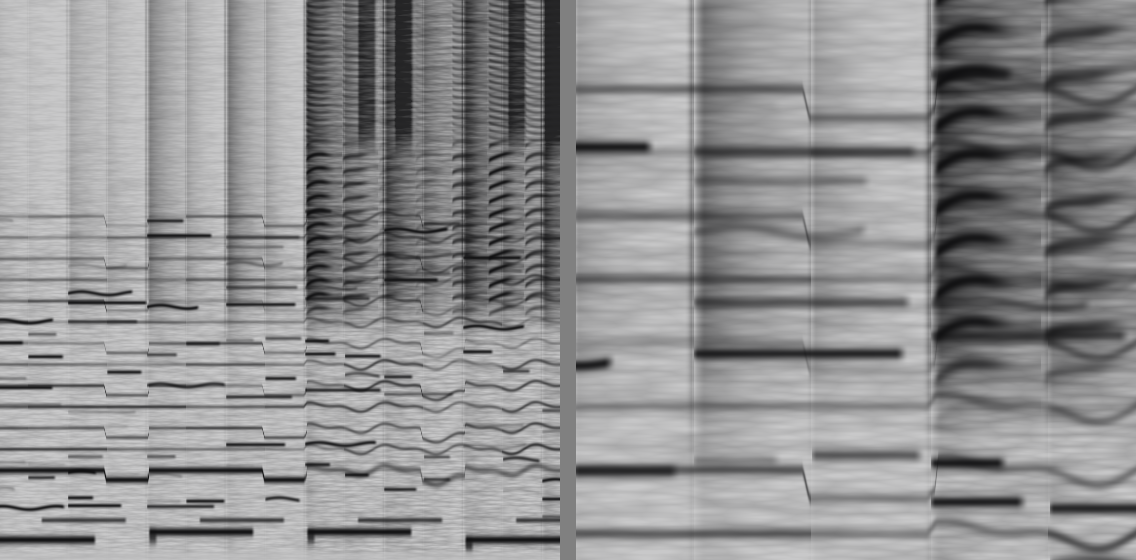
Left, the full canvas; right, a detail of the centre.
Reproduce this pattern procedurally as a Shadertoy shader.

```glsl
#define BEAT 0.1412
#define FIRST_BEAT 0.121
#define VOICE_START 0.545
#define SYLLABLE 0.0651
#define ROW_STEP 0.0378
#define HARMONIC_STEP 0.0250
#define PAPER vec3(0.785, 0.785, 0.788)
#define INK vec3(0.055, 0.055, 0.060)
#define GRAIN 0.34

float hash(vec2 p) {
    vec3 q = fract(vec3(p.xyx) * 0.1031);
    q += dot(q, q.yzx + 33.33);
    return fract((q.x + q.y) * q.z);
}

// Distance to the nearest jittered cell point
float cellular(vec2 p) {
    vec2 cell = floor(p), f = fract(p);
    float nearest = 2.0;
    for (int j = -1; j <= 1; j++)
        for (int i = -1; i <= 1; i++) {
            vec2 o = vec2(i, j), id = cell + o;
            vec2 jitter = vec2(hash(id), hash(id + 57.0));
            nearest = min(nearest, length(o + jitter - f));
        }
    return nearest;
}

// Soft horizontal stroke, never thinner than a pixel
float stroke(float d, float width) {
    float w = max(width, 0.8 / iResolution.y);
    return exp(-d * d / (w * w));
}

float span(float x, float a, float b) {
    return smoothstep(a - 0.003, a + 0.003, x) * (1.0 - smoothstep(b - 0.004, b + 0.004, x));
}

// Dark edge at each onset that fades to the right
float onset(float x, float period, float start, float decay) {
    float t = fract((x - start) / period);
    return smoothstep(0.0, 0.05, t) * exp(-decay * t) + 0.6 * smoothstep(0.96, 1.0, t);
}

// Sustained lines that step down at the end of every second beat
float melody(vec2 p, float voice) {
    float phase = fract((p.x - 0.267) / (2.0 * BEAT));
    float drop = smoothstep(0.71, 0.73, phase) * (1.0 - smoothstep(0.99, 1.0, phase));
    float wobble = voice * 0.006 * (sin(p.x * 47.0) + 0.6 * sin(p.x * 93.0 + 1.0));
    float light = 1.0;
    for (int i = 0; i < 13; i++) {
        float k = float(i);
        float y = 0.160 + k * ROW_STEP - drop * 0.017 * mod(k + 1.0, 2.0) + wobble;
        float slot = floor((p.x - 0.0495) / (0.5 * BEAT));
        float level = mix(0.25, 0.80, hash(vec2(k, floor(slot * 0.5) + 8.0)));
        level = i == 0 ? mix(0.95, 0.45, voice) : level * (1.0 - 0.035 * k);
        light *= 1.0 - level * stroke(p.y - y, i == 0 ? 0.0062 : 0.0034);
    }
    return light;
}

// Short notes scattered over the half beats
float shortNotes(vec2 p) {
    float light = 1.0;
    for (int i = 0; i < 18; i++) {
        float k = float(i);
        float len = BEAT * (hash(vec2(k, 3.0)) < 0.5 ? 0.5 : 1.0);
        float slot = floor((p.x - FIRST_BEAT) / len);
        float start = FIRST_BEAT + slot * len;
        vec2 id = vec2(slot + 20.0, k);
        float y = 0.085 + k * 0.031 + 0.024 * (hash(id) - 0.5);
        y += 0.003 * step(0.75, hash(id + 5.0)) * sin((p.x - start) * 65.0);
        float level = 0.9 * smoothstep(0.45, 0.95, hash(id + 9.0));
        float end = start + len * mix(0.6, 1.0, hash(id + 13.0));
        light *= 1.0 - level * span(p.x, start, end) * stroke(p.y - y, 0.0036);
    }
    return light;
}

// Heavy low notes, one for every two beats
float bass(vec2 p) {
    float light = 1.0;
    for (int i = -1; i < 3; i++) {
        float x = 0.267 + float(i) * 2.0 * BEAT;
        float y = (i == 0 || i == 1) ? 0.050 : 0.036;
        light *= 1.0 - 0.97 * span(p.x, x, x + 0.185) * stroke(p.y - y, 0.0078);
        light *= 1.0 - 0.70 * span(p.x, x + 0.09, x + 0.24) * stroke(p.y - 0.071, 0.0048);
        light *= 1.0 - 0.70 * span(p.x, x, x + 0.012) * stroke(p.y - y + 0.010, 0.012);
    }
    return light;
}

// Stacked harmonics that glide upward within each syllable
float harmonics(vec2 p) {
    float s = (p.x - VOICE_START) / SYLLABLE, id = floor(s), t = fract(s);
    float strength = 0.58 + 0.42 * cos(1.2566 * id);
    float glide = 0.013 * (1.0 - exp(-5.0 * t)) + 0.002 * sin(6.0 * t + id * 2.0);
    float d = (fract((p.y - glide) / HARMONIC_STEP) - 0.5) * HARMONIC_STEP;
    float middle = smoothstep(0.40, 0.48, p.y) * (1.0 - smoothstep(0.72, 0.77, p.y));
    float body = smoothstep(0.0, 0.08, t) * (1.0 - 0.75 * smoothstep(0.45, 0.85, t));
    float fine = (fract((p.y + glide * 0.6) / 0.0125) - 0.5) * 0.0125;
    float ripple = smoothstep(0.72, 0.78, p.y) * strength * body;
    return 0.92 * middle * strength * body * stroke(d, 0.0045) + 0.50 * ripple * stroke(fine, 0.0032);
}

void mainImage(out vec4 fragColor, in vec2 fragCoord) {
    vec2 p = fragCoord / iResolution.xy;
    float voice = smoothstep(VOICE_START - 0.004, VOICE_START + 0.004, p.x);
    float upper = smoothstep(0.38, 0.50, p.y);

    // Background tone and horizontal grain
    float streak = cellular(p * vec2(13.0, 155.0)) * 0.6 + cellular(p * vec2(45.0, 260.0) + 7.0) * 0.4;
    float busy = mix(mix(0.75, 0.40, smoothstep(0.45, 0.8, p.y)), 1.0, voice);
    float shade = GRAIN * busy * streak + 0.16 * voice * upper;
    shade += 0.035 * voice * upper * sin(p.y * 560.0 + 2.0 * sin(p.x * 21.0));

    // Onset columns
    float swell = mix(0.3, 1.0, smoothstep(0.05, 0.35, p.x)) * mix(0.18, 1.0, upper);
    shade += swell * (0.36 * onset(p.x, BEAT, FIRST_BEAT, 3.2) + 0.16 * onset(p.x, 0.5 * BEAT, 0.0495, 3.5));

    // Paired dark bands at the top right
    for (int i = 0; i < 4; i++) {
        float k = float(i), x = 0.655 + 0.066 * mod(k, 2.0) + 0.268 * floor(k * 0.5);
        shade += 0.42 * span(p.x, x - 0.015, x + 0.015) * smoothstep(0.71, 0.78, p.y);
    }

    float light = 1.0 - min(shade, 0.88);
    light *= melody(p, voice) * shortNotes(p) * bass(p) * (1.0 - voice * harmonics(p));
    light = mix(light, 0.90, 0.6 * (1.0 - smoothstep(0.008, 0.020, p.y)));
    fragColor = vec4(mix(INK, PAPER, clamp(light * 1.06, 0.0, 1.0)), 1.0);
}
```
